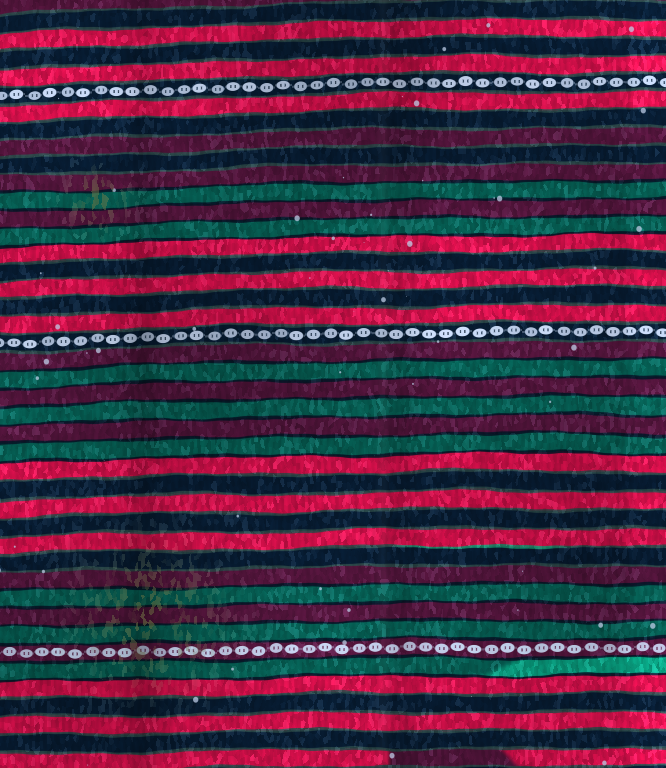
Reproduce this texture procedurally as a Shadertoy shader.

```glsl
// Worn handwoven cloth: 42 wavy horizontal stripes and three rows of pale beads.
// Stripe colours follow a period of twelve; one unit of length is one stripe.
// Layered sines bend the weave, cellular noise gives grain, flecks and wear.

const vec3 NAVY = vec3(0.025, 0.10, 0.18);
const vec3 RED = vec3(0.76, 0.055, 0.265);
const vec3 PURPLE = vec3(0.30, 0.075, 0.215);
const vec3 GREEN = vec3(0.02, 0.34, 0.30);
const vec3 PALE = vec3(0.74, 0.80, 0.90);

float hash(vec2 p) {
    p = fract(p * vec2(0.1031, 0.1137));
    p += dot(p, p.yx + 33.33);
    return fract((p.x + p.y) * p.x * 7.31);
}

// Cellular noise: distance to the nearest point, and that point's random id
vec2 cells(vec2 p) {
    vec2 home = floor(p), best = vec2(9.0, 0.0);
    for (int j = -1; j <= 1; j++)
        for (int i = -1; i <= 1; i++) {
            vec2 c = home + vec2(i, j);
            vec2 point = c + vec2(hash(c + 11.7), hash(c + 47.3));
            float d = length(p - point);
            if (d < best.x) best = vec2(d, hash(c + 83.1));
        }
    return best;
}

bool isGreen(float k) {
    return k > 9.0 && mod(k + 4.0, 12.0) < 5.0;
}

vec3 stripeColor(float k) {
    if (mod(k, 2.0) < 0.5) return isGreen(k) ? GREEN : NAVY;
    return mod(k, 12.0) < 6.0 ? RED : PURPLE;
}

// Coverage of a bead row: slotted ovals on a thin thread
float beads(vec2 p, float row, float px) {
    float x = p.x / 0.915 + row * 0.37, id = floor(x);
    float r = hash(vec2(id, row));
    vec2 c = vec2((fract(x) - 0.5) * 0.915 + (r - 0.5) * 0.12,
                  p.y + 0.07 * sin(id * 2.3 + row));
    vec2 size = vec2(0.34 + 0.05 * r, 0.23 + 0.04 * hash(vec2(row, id)));
    float oval = (length(c / size) - 1.0) * size.y;
    vec2 slot = abs(vec2(abs(c.x) - 0.12, c.y)) - vec2(0.035, 0.075);
    float cover = smoothstep(px * 0.6, -px * 0.6, oval);
    cover *= 1.0 - 0.8 * smoothstep(px * 0.6, -px * 0.6, max(slot.x, slot.y));
    float thread = 0.3 * smoothstep(px, 0.0, abs(c.y) - 0.03);
    return max(cover * (0.82 + 0.18 * r), thread);
}

void mainImage(out vec4 fragColor, in vec2 fragCoord) {
    vec2 uv = fragCoord / iResolution.xy;
    uv.y = 1.0 - uv.y;
    vec2 q = uv * vec2(36.6, 42.2);
    float px = 42.2 / iResolution.y;

    // Sag of the weave: strongest at the upper left, nearly level at the bottom
    float t = uv.x - 0.5, bulge = (q.y - 19.0) / 8.0;
    float s = q.y - 0.16 + 0.33 * exp(-bulge * bulge);
    s -= mix(0.72, 0.22, uv.y) * (1.6 * t * t - 1.2 * t);
    s += 0.05 * sin(q.x * 0.33 + q.y * 0.21) + 0.03 * sin(q.x * 0.83 - q.y * 0.5);
    float beadY = s;

    // Every boundary wavers on its own
    float e = floor(s + 0.5);
    s += 0.05 * sin(q.x * 0.45 + e * 7.1) + 0.03 * sin(q.x * 1.3 + e * 3.7)
       + 0.015 * sin(q.x * 4.1 + e * 5.3);
    float k = floor(s), f = s - k;
    vec3 col = stripeColor(k);

    // Brighter and mended stretches near the bottom
    if (k == 36.0)
        col = mix(col, vec3(0.03, 0.56, 0.45), smoothstep(27.0, 28.0, q.x + 2.0 * f - 1.0));
    if (k == 41.0)
        col = mix(col, PURPLE, smoothstep(21.2, 21.6, q.x)
            * smoothstep(27.8, 27.2, q.x - f));

    // Thin lines between stripes: navy beside green, dull teal elsewhere
    bool besideGreen = isGreen(2.0 * floor(e / 2.0));
    vec3 lineColor = besideGreen ? NAVY * 0.8 : vec3(0.16, 0.27, 0.27);
    if (e == 30.0)
        lineColor = mix(lineColor, vec3(0.1, 0.55, 0.42),
            smoothstep(21.0, 23.0, q.x) * smoothstep(32.0, 30.0, q.x));
    float lineWidth = 0.075 + 0.025 * sin(q.x * 0.7 + e * 4.0);
    col = mix(col, lineColor, 0.9 * smoothstep(px * 0.7, -px * 0.7, abs(s - e) - lineWidth));

    // Woven grain: short fibres and fine upright ribs
    vec2 fibre = cells(q * vec2(5.0, 2.6));
    vec2 blotch = cells(q * vec2(0.9, 1.6));
    col *= 0.87 + 0.24 * fibre.y + 0.10 * (blotch.x - 0.4);
    col *= 1.0 + 0.035 * sin(q.x * 17.0 + 2.0 * sin(q.y * 1.3));
    col += vec3(0.05, 0.06, 0.07) * smoothstep(0.65, 1.0, fibre.y);

    // Bead rows
    for (int i = 0; i < 3; i++) {
        float row = i == 0 ? 4.0 : i == 1 ? 18.0 : 35.0;
        vec2 p = vec2(q.x, beadY - row - 0.5);
        if (abs(p.y) < 0.5) col = mix(col, PALE, beads(p, row, px));
    }

    // Folds and uneven light
    float fold = 0.16 * exp(-pow((uv.x - 0.215) / 0.025, 2.0))
               + 0.12 * exp(-pow((uv.x - 0.60) / 0.03, 2.0));
    float light = 1.02 - fold + 0.06 * sin(uv.x * 9.0 + uv.y * 4.0)
                + 0.04 * sin(uv.y * 13.0 - uv.x * 5.0);
    col *= light + 0.14 * smoothstep(0.93, 0.96, uv.x);
    col += 0.025 * exp(-pow((uv.x - 0.575) / 0.008, 2.0));

    // Scattered lint, and ochre specks where the pile is rubbed
    vec2 lint = cells(q * vec2(0.6, 0.55));
    float lintSize = 0.09 * smoothstep(0.86, 1.0, lint.y);
    col = mix(col, PALE, 0.75 * smoothstep(px * 0.4, -px * 0.4, lint.x - lintSize)
        * step(0.86, lint.y));
    float rub = exp(-dot(q - vec2(5.3, 11.0), q - vec2(5.3, 11.0)) / 2.5)
              + exp(-dot(q - vec2(8.3, 34.0), q - vec2(8.3, 34.0)) / 12.0);
    col = mix(col, vec3(0.36, 0.38, 0.20), 0.6 * rub * smoothstep(0.6, 0.9, fibre.y));

    fragColor = vec4(clamp(col, 0.0, 1.0), 1.0);
}
```
